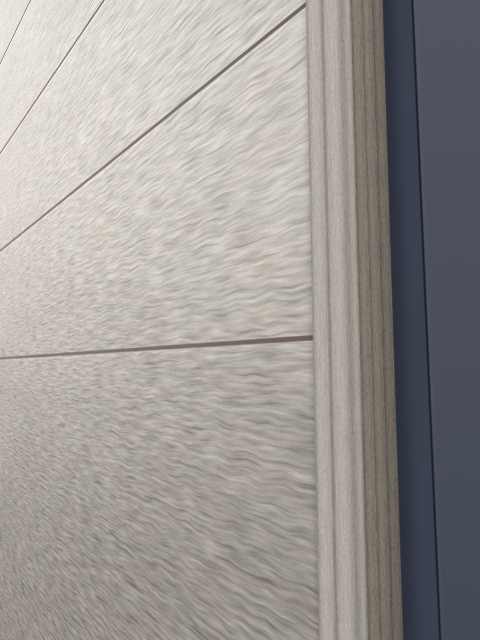
Give the GLSL for this texture, as a Shadertoy shader.

```glsl
// Pale ribbed wall boards receding to the left, beside a layered trim and slate panels.

float gradientDot(vec2 cell, vec2 offset) {
    vec2 h = fract(cell * vec2(0.1031, 0.1173));
    h += dot(h, h.yx + 33.33);
    float angle = 6.2832 * fract((h.x + h.y) * h.x * 7.31);
    return dot(vec2(cos(angle), sin(angle)), offset);
}

float gradientNoise(vec2 p) {
    vec2 i = floor(p), f = p - i;
    vec2 w = f * f * f * (f * (f * 6.0 - 15.0) + 10.0);
    vec2 e = vec2(0.0, 1.0);
    return mix(
        mix(gradientDot(i, f), gradientDot(i + e.yx, f - e.yx), w.x),
        mix(gradientDot(i + e.xy, f - e.xy), gradientDot(i + e.yy, f - e.yy), w.x),
        w.y);
}

float bump(float x, float center, float width) {
    float d = (x - center) / width;
    return exp(-d * d);
}

vec3 boards(vec2 p) {
    // All boards share one vanishing point left of the canvas.
    float spread = 1.0 + 3.3 * max(p.x, -0.1);
    float t = (p.y + 1.4025 * p.x) / spread - 0.44;
    float row = 5.62 * t + 1.95 * t * t;
    float rowPixel = (5.62 + 3.9 * t) / (spread * iResolution.y);
    float depth = 3.3 / spread;
    float board = floor(row);

    // Fine ribs broken into short streaks, fading where they get too small.
    vec2 g = vec2(depth * 11.0 + board * 17.3, row * 62.0);
    g.y += 0.7 * gradientNoise(g * vec2(1.7, 0.12));
    float ribs = gradientNoise(g) + 0.55 * gradientNoise(g * vec2(2.3, 1.9) + 41.0);
    float cracks = smoothstep(0.12, 0.5, gradientNoise(g * vec2(0.8, 1.3) + 87.0));
    float detail = 1.0 - 0.75 * smoothstep(0.2, 1.0, rowPixel * 62.0);
    float speck = gradientNoise(p * vec2(190.0, 250.0));
    float cloud = gradientNoise(vec2(depth * 2.0, row * 5.0) + 9.0);

    // Daylight from the upper left.
    float light = 0.575 + 0.21 * smoothstep(0.0, 0.95, p.y)
                + 0.11 * (1.0 - p.x / 0.65) * smoothstep(0.0, 0.7, p.y);
    light += detail * (0.12 * ribs - 0.075 * cracks) + 0.025 * speck + 0.025 * cloud;
    vec3 color = light * mix(vec3(1.035, 0.995, 0.945), vec3(1.02, 1.0, 0.97), p.y);
    color += vec3(0.012, 0.0, -0.014) * gradientNoise(g * 0.35 + 13.0);

    // Joints between boards, with a thin lit lip; the lowest one is faint.
    float seam = round(row);
    float d = row - seam;
    float strength = seam < -1.5 ? 0.0 : seam < -0.5 ? 0.16 : 0.85;
    float halfWidth = 0.0065 + 0.35 * rowPixel;
    float lip = bump(d, -2.2 * halfWidth, halfWidth);
    float joint = 1.0 - smoothstep(halfWidth - rowPixel, halfWidth + rowPixel, abs(d));
    color += 0.05 * strength * lip;
    return mix(color, vec3(0.37, 0.325, 0.285) + 0.12 * (1.0 - p.x / 0.65), strength * joint);
}

vec3 trim(float s, vec2 p) {
    // Rounded moulding on the left, stacked darker layers on the right.
    float light = 0.635 + 0.05 * bump(s, 0.09, 0.07) + 0.045 * bump(s, 0.33, 0.08);
    light -= 0.10 * bump(s, 0.0, 0.025) + 0.12 * bump(s, 0.21, 0.022);
    light -= 0.09 * bump(s, 0.46, 0.05);
    float side = smoothstep(0.54, 0.60, s);
    light = mix(light, 0.455 - 0.07 * smoothstep(0.7, 1.0, s), side);
    float layer = fract((s - 0.58) / 0.14);
    light -= side * (0.06 * bump(layer, 0.08, 0.12) - 0.025 * bump(layer, 0.5, 0.2));

    float fibre = gradientNoise(vec2(s * 38.0, p.y * 24.0));
    float grit = gradientNoise(vec2(s * 55.0, p.y * 150.0) + 5.0);
    light += 0.04 * fibre + 0.05 * grit + 0.035 * (p.y - 0.5);
    return light * mix(vec3(1.03, 0.995, 0.945), vec3(1.06, 0.99, 0.91), side);
}

vec3 slate(float x, float seamX, float trimX, vec2 p) {
    // Shaded return beside the trim, then a lighter panel past the dark joint.
    float pixel = 1.0 / iResolution.x;
    float s = clamp((x - trimX) / (seamX - trimX), 0.0, 1.0);
    vec3 shaded = mix(vec3(0.17, 0.19, 0.235), vec3(0.23, 0.255, 0.31), smoothstep(0.0, 0.7, s));
    vec3 panel = mix(vec3(0.265, 0.285, 0.335), vec3(0.315, 0.335, 0.38), p.y);
    vec3 color = mix(shaded, panel, smoothstep(-pixel, pixel, x - seamX));
    color += 0.012 * bump(x, seamX + 0.006, 0.003);
    float joint = 1.0 - smoothstep(0.0022 - pixel, 0.0022 + pixel, abs(x - seamX));
    color = mix(color, vec3(0.10, 0.11, 0.14), 0.9 * joint);
    return color + 0.006 * gradientNoise(p * vec2(160.0, 210.0));
}

void mainImage(out vec4 fragColor, in vec2 fragCoord) {
    vec2 p = fragCoord / iResolution.xy;
    float pixel = 1.0 / iResolution.x;

    // Vertical edges lean right toward the bottom.
    float boardEdge = mix(0.665, 0.637, p.y);
    float trimEdge = mix(0.840, 0.797, p.y);
    float seamX = mix(0.917, 0.859, p.y);

    vec3 color = boards(p);
    color *= 1.0 - 0.10 * bump(p.x, boardEdge, 0.008);
    float s = (p.x - boardEdge) / (trimEdge - boardEdge);
    color = mix(color, trim(s, p), smoothstep(-pixel, pixel, p.x - boardEdge));
    color = mix(color, slate(p.x, seamX, trimEdge, p), smoothstep(-pixel, pixel, p.x - trimEdge));
    fragColor = vec4(clamp(color, 0.0, 1.0), 1.0);
}
```
